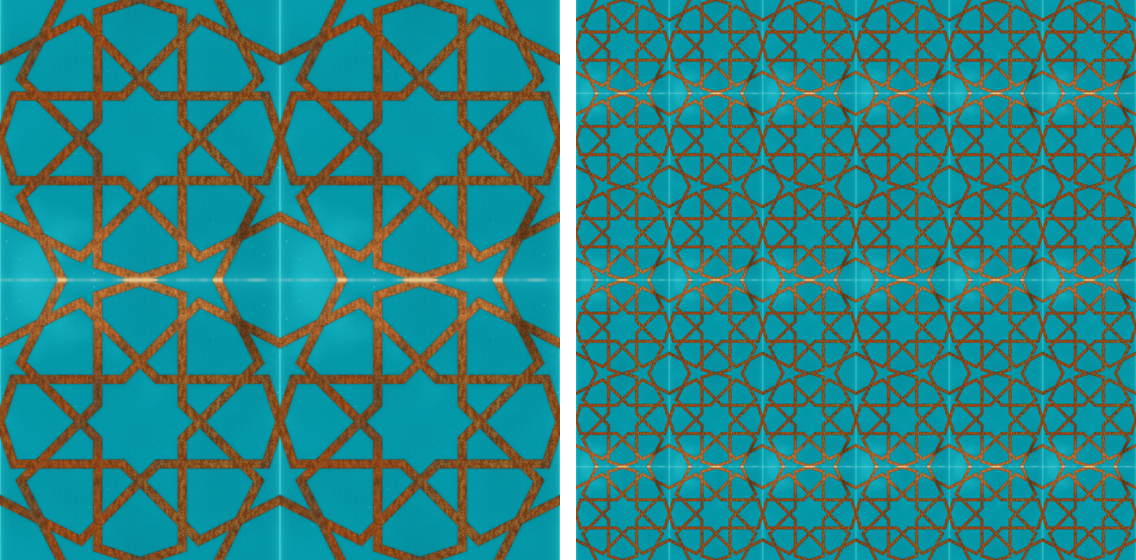
Left, the tile; right, the same tile 3 across and 3 down.
Write a Shadertoy shader that draws this pattern.

```glsl
// Turquoise glazed tiles, two by two, inlaid with eightfold copper strapwork.

const float TAU = 6.2831853;

vec2 hashGradient(vec2 cell) {
    vec3 h = fract(cell.xyx * vec3(0.1031, 0.1030, 0.0973));
    h += dot(h, h.yzx + 33.33);
    float angle = TAU * fract((h.x + h.y) * h.z);
    return vec2(cos(angle), sin(angle));
}

// Gradient noise over the unit tile, wrapping after a whole number of cells
float noise(vec2 tile, vec2 cells) {
    vec2 x = tile * cells, i = floor(x), f = x - i;
    vec2 s = f * f * f * (f * (f * 6.0 - 15.0) + 10.0);
    vec2 e = vec2(0.0, 1.0);
    float a = dot(hashGradient(mod(i, cells)), f);
    float b = dot(hashGradient(mod(i + e.yx, cells)), f - e.yx);
    float c = dot(hashGradient(mod(i + e.xy, cells)), f - e.xy);
    float d = dot(hashGradient(mod(i + e.yy, cells)), f - e.yy);
    return mix(mix(a, b, s.x), mix(c, d, s.x), s.y);
}

// Reflect the plane into one 22.5 degree wedge
vec2 foldEightfold(vec2 p) {
    p = abs(p);
    if (p.y > p.x) p = p.yx;
    vec2 n = vec2(-0.38268, 0.92388);
    return p - 2.0 * max(0.0, dot(p, n)) * n;
}

// Distance to the centre lines of the straps
float strapwork(vec2 p) {
    p = foldEightfold(p);
    float star = abs(abs(p.x - 0.2135) - p.y) * 0.70711;
    vec2 slope = normalize(vec2(0.151, 0.0495));
    vec2 fromPeak = p - vec2(0.5, 0.0);
    float petal = abs(max(p.y - 0.151, dot(fromPeak, slope)));
    float arm = abs(dot(fromPeak, slope * vec2(1.0, -1.0)));
    return min(star, min(petal, arm));
}

vec3 glaze(vec2 t) {
    float cloud = noise(t, vec2(3.0)) + 0.5 * noise(t, vec2(7.0));
    vec3 color = vec3(0.015, 0.595, 0.66) * (1.0 + 0.06 * cloud);
    color += 0.012 * noise(t, vec2(90.0));
    // Pale mist and fine specks
    float mist = smoothstep(0.1, 0.6, cloud) * smoothstep(0.6, 0.1, t.y);
    color += vec3(0.06, 0.07, 0.06) * mist;
    color += 0.12 * smoothstep(0.5, 0.7, noise(t, vec2(61.0)));
    // Lighter rounded edges at the sides
    float side = min(t.x, 1.0 - t.x);
    color += vec3(0.10, 0.09, 0.07) * exp(-side * 65.0);
    return color + vec3(0.13, 0.14, 0.12) * exp(-side * side * 90000.0);
}

vec3 copper(vec2 t) {
    float patches = noise(t, vec2(5.0)) + 0.6 * noise(t, vec2(13.0, 11.0));
    float brushed = noise(t, vec2(70.0, 34.0)) + 0.7 * noise(t, vec2(130.0));
    vec3 color = mix(vec3(0.56, 0.28, 0.10), vec3(0.43, 0.28, 0.16),
                     smoothstep(-0.1, 0.5, patches));
    // Bronze to the right, bright foil near the middle seam
    float bronze = 0.5 + 0.5 * cos(TAU * (t.x - 0.75));
    color = mix(color, vec3(0.50, 0.36, 0.16),
                bronze * smoothstep(-0.35, 0.3, brushed - 0.4 * patches) * 0.8);
    color = mix(color, vec3(0.72, 0.44, 0.21),
                smoothstep(0.36, 0.08, t.y + 0.15 * patches) * 0.75);
    // Tarnished crease
    vec2 crease = (t - vec2(0.88, 0.19)) * vec2(14.0, 9.0);
    color *= 1.0 - 0.4 * exp(-dot(crease, crease));
    return color * (1.0 + 0.32 * brushed);
}

void mainImage(out vec4 fragColor, in vec2 fragCoord) {
    vec2 uv = fragCoord / iResolution.xy;
    // Tiles repeat across and mirror about the middle seam
    vec2 t = vec2(fract(uv.x * 2.0), abs(uv.y * 2.0 - 1.0));
    float soft = max(0.003, 2.0 / iResolution.y);

    float d = strapwork(t - vec2(0.5, 0.506)) - 0.0160;
    float strap = smoothstep(soft, -soft, d);
    vec3 color = glaze(t) * (1.0 - 0.12 * exp(-max(d, 0.0) * 220.0));
    color = mix(color, copper(t) * (1.0 - 0.15 * exp(min(d, 0.0) * 350.0)), strap);

    // Gleam along the middle seam
    float worn = 0.5 + noise(vec2(t.x, 0.37), vec2(17.0, 3.0))
               + 0.5 * noise(vec2(t.x, 0.61), vec2(43.0, 5.0));
    float gleam = exp(-t.y * t.y * 26000.0);
    color = mix(color, vec3(0.46, 0.70, 0.70), gleam * clamp(worn, 0.15, 0.9) * (1.0 - strap));
    color = mix(color, vec3(0.96, 0.85, 0.60), exp(-t.y * t.y * 12000.0) * strap * 0.85);
    color += vec3(0.05, 0.06, 0.06) * exp(-t.y * 40.0) * (1.0 - strap);

    fragColor = vec4(clamp(color, 0.0, 1.0), 1.0);
}
```
